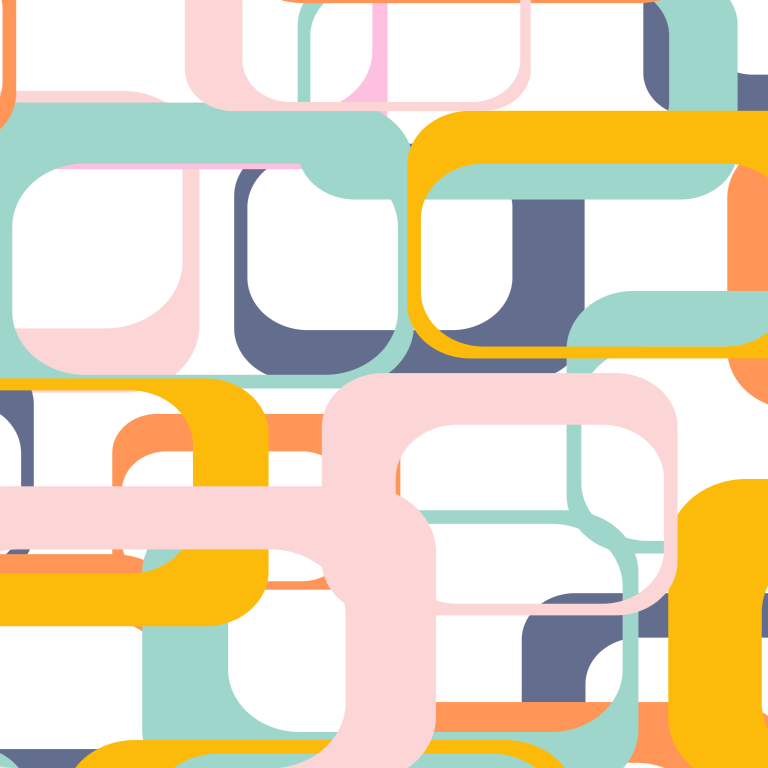
Write a three.js fragment shader that draws this pattern.

```glsl
// Retro pattern of overlapping rounded frames in flat colours on white.
// Each frame is a rounded box minus an off-centre rounded box, so its bands run
// from thick to thin; a jittered grid scatters the frames in a mixed stacking order.

#define COLUMNS 7.0
#define ROWS 6.0
#define FRAMES 42
#define STACK_STRIDE 11.0            // coprime to FRAMES, shuffles the overlaps
#define PITCH vec2(0.32, 0.265)      // grid spacing
#define JITTER vec2(0.16, 0.11)      // full range of random offset
#define HEIGHT vec2(0.22, 0.40)      // smallest and largest frame
#define ASPECT vec2(1.45, 2.0)       // width over height
#define THICK vec2(0.305, 0.213)     // wide bands, relative to height
#define THIN vec2(0.056, 0.048)      // narrow bands, relative to height
#define CORNER vec2(0.255, 0.222)    // elliptical corner radii, relative to height

varying vec2 vUv;

// Two random values per cell, without sine
vec2 hash2(vec2 p) {
  vec3 q = fract(vec3(p.xyx) * vec3(0.1031, 0.1030, 0.0973));
  q += dot(q, q.yzx + 33.33);
  return fract((q.xx + q.yz) * q.zy);
}

// Distance to a box with elliptical corners, solved where corners are circles
float roundedBox(vec2 p, vec2 halfSize, vec2 radius) {
  vec2 stretch = radius / radius.y;
  vec2 q = (abs(p) - halfSize + radius) / stretch;
  return length(max(q, 0.0)) + min(max(q.x, q.y), 0.0) - radius.y;
}

float fill(float dist, float pixel) {
  return clamp(0.5 - dist / pixel, 0.0, 1.0);
}

// Five main colours, plus lilac as a rarer accent
vec3 palette(float slot) {
  vec3 blush  = vec3(0.988, 0.835, 0.840);
  vec3 mint   = vec3(0.624, 0.839, 0.796);
  vec3 slate  = vec3(0.390, 0.432, 0.558);
  vec3 amber  = vec3(0.990, 0.730, 0.045);
  vec3 orange = vec3(1.000, 0.590, 0.340);
  vec3 lilac  = vec3(0.992, 0.753, 0.878);
  if (slot < 0.5) return blush;
  if (slot < 1.5) return mint;
  if (slot < 2.5) return slate;
  if (slot < 3.5) return amber;
  if (slot < 4.5) return orange;
  return lilac;
}

// Coverage of one frame centred on the origin
float frame(vec2 p, float height, float aspect, vec2 heavySide, float pixel) {
  vec2 halfSize = 0.5 * height * vec2(aspect, 1.0);
  vec2 radius = CORNER * height;
  vec2 holeHalf = halfSize - 0.5 * height * (THICK + THIN);
  vec2 holeShift = -0.5 * heavySide * height * (THICK - THIN);
  // Keep the corners of the hole inside its own extent
  vec2 holeRadius = min(radius, holeHalf * 0.98);
  float outer = fill(roundedBox(p, halfSize, radius), pixel);
  float hole = fill(roundedBox(p - holeShift, holeHalf, holeRadius), pixel);
  return outer * (1.0 - hole);
}

void main() {
  float pixel = max(fwidth(vUv.x), 0.0001);
  vec3 color = vec3(1.0);

  for (int n = 0; n < FRAMES; n++) {
    // Visit the cells in shuffled order
    float index = mod(float(n) * STACK_STRIDE, COLUMNS * ROWS);
    float row = floor((index + 0.5) / COLUMNS);
    vec2 cell = vec2(index - row * COLUMNS, row);

    // Random placement, proportions and heavy side
    vec2 place = hash2(cell + 3.0) - 0.5;
    vec2 shape = hash2(cell + 41.0);
    vec2 heavySide = sign(hash2(cell + 87.0) - 0.5);
    float rowShift = mod(row, 2.0) * 0.5 - 0.25;
    vec2 center = (cell - vec2(1.5 - rowShift, 0.5)) * PITCH + place * JITTER;

    float height = mix(HEIGHT.x, HEIGHT.y, shape.x);
    float aspect = mix(ASPECT.x, ASPECT.y, shape.y);
    float coverage = frame(vUv - center, height, aspect, heavySide, pixel);

    // Lattice colouring keeps shares even and neighbours distinct
    float slot = mod(mod(cell.x + 9.0 * cell.y, 11.0), 6.0);
    color = mix(color, palette(slot), coverage);
  }

  gl_FragColor = vec4(color, 1.0);
}
```
